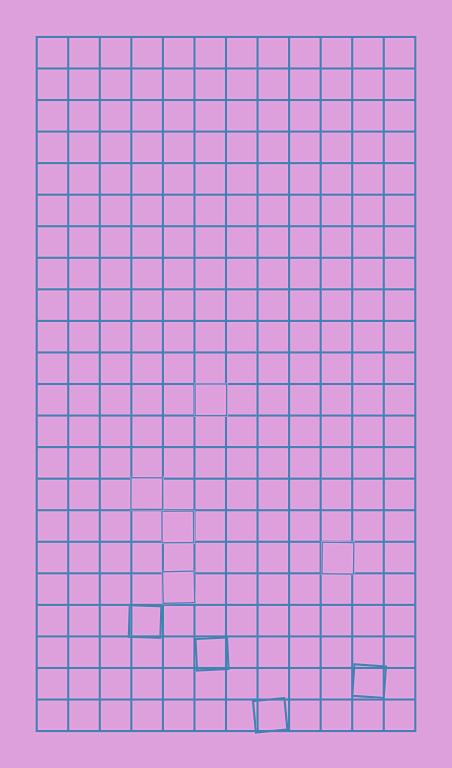
Give the GLSL for this pattern, as a Shadertoy shader.

```glsl
#define GRID vec2(12.0, 22.0)   // squares across and down
#define PAGE_HEIGHT 24.34       // canvas height in squares
#define STROKE 0.068            // line width in squares
#define FRINGE 0.045            // pale rim beside each line
#define LOOSE 9                 // number of displaced squares
#define FIRST_ROW 11.0          // first row, from the top, with a loose square
#define TILT 0.095              // largest rotation in radians
#define SHIFT 0.10              // largest offset in squares
#define GROUND vec3(0.865, 0.628, 0.868)
#define RIM vec3(0.92, 0.64, 0.88)
#define INK vec3(0.25, 0.51, 0.70)

// Box distance with mitred corners
float boxDistance(vec2 p, vec2 halfSize) {
    vec2 q = abs(p) - halfSize;
    return max(q.x, q.y);
}

// Distance to the nearest line of the regular grid
float gridDistance(vec2 p) {
    vec2 q = abs(p - clamp(round(p), vec2(0.0), GRID));
    return max(min(q.x, q.y), boxDistance(p - 0.5 * GRID, 0.5 * GRID));
}

// Column and row of a loose square; rows crowd toward the bottom
vec2 looseCell(float i, float t) {
    float column = floor(mod(5.2 - 3.5 * i + 1.594 * i * i, GRID.x));
    float row = FIRST_ROW + floor((GRID.y - FIRST_ROW - 0.9) * pow(t, 0.6) + 0.1);
    return vec2(column, GRID.y - 1.0 - row);
}

// Signed distance to a loose square, more disturbed as disorder grows
float looseDistance(vec2 p, float i, vec2 cell, float disorder) {
    float direction = 1.9635 * i;
    vec2 offset = SHIFT * disorder * vec2(cos(direction), sin(direction));
    float turn = TILT * pow(disorder, 3.0) * (1.0 - 2.0 * mod(i, 2.0));
    float c = cos(turn), s = sin(turn);
    vec2 q = mat2(c, -s, s, c) * (p - cell - 0.5 - offset);
    return boxDistance(q, vec2(0.5));
}

float coverage(float d, float pixel) {
    return clamp(0.5 - d / pixel, 0.0, 1.0);
}

void mainImage(out vec4 fragColor, in vec2 fragCoord) {
    float pixel = PAGE_HEIGHT / iResolution.y;
    vec2 p = (fragCoord - 0.5 * iResolution.xy) * pixel + 0.5 * GRID;
    float d = gridDistance(p);

    for (int k = 0; k < LOOSE; k++) {
        float i = float(k);
        float t = i / float(LOOSE - 1);
        float box = looseDistance(p, i, looseCell(i, t), mix(0.2, 1.0, t));
        // Mild ones replace the grid edge with a thinner line, strong ones overlap it
        bool mild = t < 0.6;
        if (mild) d = max(d, STROKE - box);
        d = min(d, abs(box) + (mild ? 0.2 * STROKE : 0.0));
    }

    // Ground, pale rim, then ink
    float line = d - 0.5 * STROKE;
    vec3 color = mix(GROUND, RIM, coverage(line - FRINGE, pixel));
    color = mix(color, INK, coverage(line, pixel));
    fragColor = vec4(color, 1.0);
}
```
